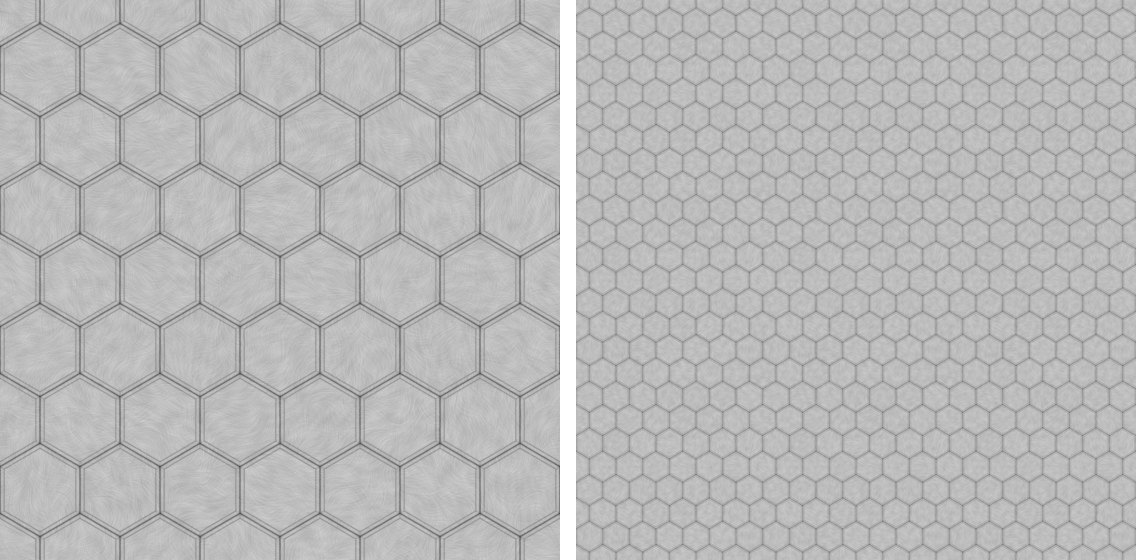
Left: one tile. Right: repeated 3 by 3.
Reproduce this pattern procedurally as a Shadertoy shader.

```glsl
// Brushed grey hexagonal tiles with soft dark joints and a thin inset bevel line.
// A staggered lattice gives each tile its own seed; fibres are two layers of
// gradient noise averaged along gently curved flows. Wrapped ids make it seamless.

#define COLUMNS 7.0          // tiles across
#define ROWS 8.0             // staggered rows down, even
#define FACE_TONE 0.743
#define JOINT_DARK 0.265
#define JOINT_WIDTH 0.0112   // soft widths, in tile widths
#define BEVEL_INSET 0.052
#define BEVEL_WIDTH 0.0092
#define BEVEL_DARK 0.135
#define FIBRE_DENSITY 48.0
#define FIBRE_CONTRAST 0.125
#define MOTTLE 0.042
#define SWIRL 3.0

const float SQRT3 = 1.7320508;

float hash(vec2 p) {
    uvec2 u = uvec2(ivec2(p));
    uint h = u.x * 1597334677u ^ u.y * 3812015801u;
    h = (h ^ (h >> 15)) * 2246822519u;
    h = (h ^ (h >> 13)) * 3266489917u;
    return float((h ^ (h >> 16)) >> 8) / 16777216.0;
}

float cornerSlope(vec2 cell, vec2 offset) {
    float a = 6.2831853 * hash(cell);
    return dot(vec2(cos(a), sin(a)), offset);
}

float gradientNoise(vec2 p) {
    vec2 i = floor(p), f = p - i;
    vec2 w = f * f * f * (f * (f * 6.0 - 15.0) + 10.0);
    vec2 e = vec2(1.0, 0.0);
    return mix(mix(cornerSlope(i, f), cornerSlope(i + e, f - e), w.x),
               mix(cornerSlope(i + e.yx, f - e.yx),
                   cornerSlope(i + e.xx, f - e.xx), w.x), w.y);
}

// Local position in xy, wrapped tile id in zw
vec4 hexCell(vec2 p) {
    vec2 pitch = vec2(1.0, SQRT3);
    vec2 a = floor(p / pitch + 0.5);
    vec2 b = floor(p / pitch) + 0.5;
    vec2 pa = p - a * pitch, pb = p - b * pitch;
    bool nearA = dot(pa, pa) < dot(pb, pb);
    vec2 id = mod(floor(2.0 * (nearA ? a : b) + 0.5), vec2(2.0 * COLUMNS, ROWS));
    return vec4(nearA ? pa : pb, id);
}

// x: distance to the tile edge, y: distance to the nearest corner ray
vec2 hexDistances(vec2 p) {
    float a = abs(p.x);
    float b = abs(0.5 * p.x + 0.5 * SQRT3 * p.y);
    float c = abs(0.5 * p.x - 0.5 * SQRT3 * p.y);
    float first = max(a, max(b, c));
    float second = max(min(a, b), min(max(a, b), c));
    return vec2(0.5 - first, first - second);
}

// Soft-edged line, never narrower than a pixel can carry
float softLine(float d, float width, float pixel) {
    float w = max(width, 0.6 * pixel);
    return width / w * exp(-d * d / (w * w));
}

// Fine noise averaged both ways along a curved direction field
float brushedFibres(vec2 p, vec2 seed, float turn) {
    const int STEPS = 6;
    float sum = 0.0;
    for (int side = -1; side <= 1; side += 2) {
        vec2 q = p;
        for (int i = 0; i < STEPS; i++) {
            float angle = turn + SWIRL * gradientNoise(q * 1.7 + seed);
            q += float(side) * 0.015 * vec2(cos(angle), sin(angle));
            sum += gradientNoise(q * FIBRE_DENSITY + seed);
        }
    }
    return sum / float(2 * STEPS);
}

// Cloudy patches, the smaller ones drawn out along the brush direction
float brushedClouds(vec2 p, vec2 seed, float turn) {
    float angle = turn + SWIRL * gradientNoise(p * 1.7 + seed);
    vec2 along = vec2(cos(turn), sin(turn));
    vec2 q = vec2(dot(p, along), dot(p, vec2(-along.y, along.x)));
    float streak = gradientNoise(q * vec2(6.0, 15.0) + 0.25 * sin(angle) + seed.yx);
    return gradientNoise(p * 4.5 + seed) + 0.9 * streak;
}

void mainImage(out vec4 fragColor, in vec2 fragCoord) {
    vec2 uv = fragCoord / iResolution.xy;
    vec4 cell = hexCell(uv * vec2(COLUMNS, ROWS * 0.5 * SQRT3));
    vec2 p = cell.xy, id = cell.zw;
    vec2 d = hexDistances(p);
    float pixel = COLUMNS / iResolution.x;

    // Per-tile seed, brush direction and tone
    vec2 seed = floor(300.0 * vec2(hash(id + 31.0), hash(id + 87.0))) + 0.37;
    float turn = 6.2831853 * hash(id + 153.0);
    float tone = FACE_TONE + 0.008 * (hash(id + 211.0) - 0.5);

    // Two crossing brush layers over the clouds
    float fibres = brushedFibres(p, seed, turn)
                 + brushedFibres(p, seed.yx + 41.0, turn + 0.5);
    float cloud = brushedClouds(p, seed, turn);
    tone += FIBRE_CONTRAST * fibres + MOTTLE * cloud;

    // Bevel line, faint mitres and soft shade beside the lines
    float inset = d.x - BEVEL_INSET;
    float band = 1.0 - smoothstep(-0.5 * pixel, 0.5 * pixel, inset);
    tone -= 0.004 * band + 0.03 * exp(-d.x / 0.016) + 0.012 * exp(-abs(inset) / 0.014);
    tone -= 0.05 * band * softLine(d.y, BEVEL_WIDTH, pixel);
    tone -= BEVEL_DARK * (0.97 + 0.3 * cloud) * softLine(inset, BEVEL_WIDTH, pixel);

    // Dark joint, deepest where three tiles meet
    tone -= JOINT_DARK * softLine(d.x, JOINT_WIDTH, pixel);
    tone -= 0.10 * exp(-(d.x + d.y) / 0.02);
    fragColor = vec4(vec3(clamp(tone, 0.0, 1.0)), 1.0);
}
```
